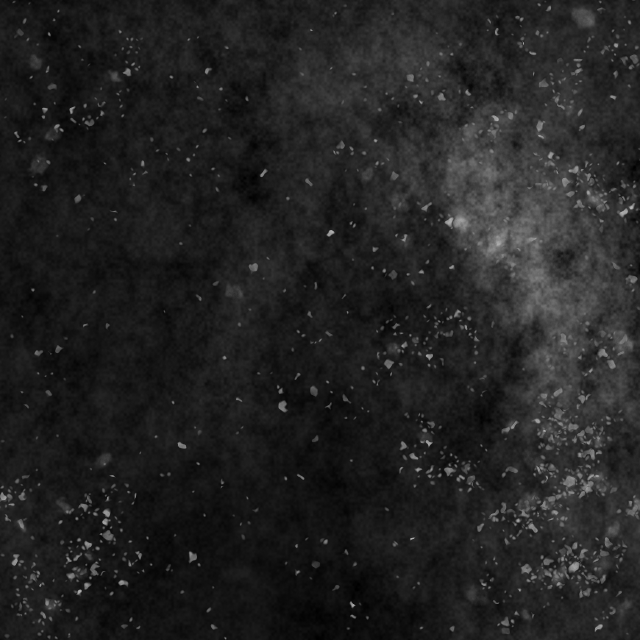
Give the GLSL for this texture, as a Shadertoy shader.

```glsl
// Dark weathered stone: a near-black mottled ground with a pale, tilted haze on
// the right, soft round stains, and clustered mineral flecks and dust.
// Built from value noise, broad gaussian pools of light and jittered cell spots.

const float GROUND_TONE = 0.087;
const float STAIN_GAIN = 0.15;
const float FLECK_TONE = 0.56;
const float DUST_TONE = 0.50;
const float CLOUD_CONTRAST = 1.35;
const float PATCH_CONTRAST = 0.75;
const float MOTTLE_CONTRAST = 1.0;
const float GRAIN_CONTRAST = 0.42;
const float EDGE_SOFTNESS = 0.0019;
const float STAIN_CELLS = 23.0;
const float FLECK_CELLS = 72.0;
const float DUST_CELLS = 125.0;

vec3 hash3(vec2 p) {
    vec3 q = fract(p.xyx * vec3(0.1031, 0.1030, 0.0973));
    q += dot(q, q.yxz + 33.33);
    return fract((q.xxy + q.yzz) * q.zyx);
}

float noise(vec2 p) {
    vec2 i = floor(p), f = fract(p);
    f = f * f * (3.0 - 2.0 * f);
    float low = mix(hash3(i).x, hash3(i + vec2(1, 0)).x, f.x);
    float high = mix(hash3(i + vec2(0, 1)).x, hash3(i + vec2(1, 1)).x, f.x);
    return mix(low, high, f.y);
}

float fbm(vec2 p) {
    float sum = 0.0, weight = 0.5;
    for (int i = 0; i < 5; i++) {
        sum += weight * noise(p);
        p = mat2(0.8, 0.6, -0.6, 0.8) * p * 2.03 + 17.3;
        weight *= 0.54;
    }
    return sum / 1.04;
}

// Gaussian pool; lean shears it sideways with height.
float pool(vec2 uv, vec2 centre, vec2 radius, float lean) {
    vec2 d = uv - centre;
    d.x += lean * d.y;
    d /= radius;
    return exp(-dot(d, d));
}

// Broad distribution of light over the stone.
float haze(vec2 uv) {
    float light = 0.130 * pool(uv, vec2(0.80, 0.68), vec2(0.12, 0.25), 0.5);
    light += 0.075 * pool(uv, vec2(0.92, 0.50), vec2(0.25, 0.55), 0.0);
    light += 0.030 * pool(uv, vec2(0.45, 0.68), vec2(0.24, 0.28), 0.0);
    light += 0.035 * pool(uv, vec2(0.35, 0.40), vec2(0.06, 0.10), 0.2);
    light += 0.025 * pool(uv, vec2(0.32, 0.95), vec2(0.35, 0.18), 0.0);
    light += 0.025 * pool(uv, vec2(0.08, 0.12), vec2(0.14, 0.20), 0.0);
    return light - 0.022 * pool(uv, vec2(0.38, 0.14), vec2(0.22, 0.26), 0.0);
}

// Chance of a spot: rich on the right and in the corners, broken into clusters.
float spotChance(vec2 uv) {
    float rich = 1.30 * pool(uv, vec2(0.90, 0.24), vec2(0.21, 0.23), 0.3);
    rich += 0.65 * pool(uv, vec2(0.86, 0.76), vec2(0.19, 0.24), 0.0);
    rich += 0.75 * pool(uv, vec2(0.06, 0.14), vec2(0.14, 0.17), 0.0);
    rich += 0.28 * pool(uv, vec2(0.18, 0.87), vec2(0.16, 0.15), 0.0);
    float cluster = noise(uv * 15.0 + 5.0) * 0.5 + noise(uv * 34.0 + 8.0) * 0.5;
    return (rich + 0.03) * smoothstep(0.42, 0.74, cluster) + 0.004;
}

// Jittered spots; returns the strongest coverage at this point.
float spots(vec2 uv, float cells, vec2 radii, float soft, float gain, float seed) {
    vec2 p = uv * cells, home = floor(p);
    float cover = 0.0;
    for (int y = -1; y <= 1; y++)
    for (int x = -1; x <= 1; x++) {
        vec2 cell = home + vec2(x, y);
        vec3 place = hash3(cell + seed);
        vec3 trait = hash3(cell + seed + 71.0);
        if (trait.x > gain * spotChance((cell + 0.5) / cells)) continue;
        vec2 d = p - cell - place.xy;
        d.y += (trait.z - 0.5) * d.x;
        float r = mix(radii.x, radii.y, place.z * place.z);
        float disc = 1.0 - smoothstep(r - soft, r + soft, length(d));
        cover = max(cover, disc * mix(0.35, 1.0, trait.y));
    }
    return cover;
}

void mainImage(out vec4 fragColor, in vec2 fragCoord) {
    vec2 uv = fragCoord / iResolution.xy;

    // Ragged outlines for the spots.
    vec2 ragged = vec2(noise(uv * 135.0), noise(uv * 135.0 + 40.0)) - 0.5;

    // Ground: clouds drawn out vertically, patches, mottling and fine grain.
    float clouds = fbm(uv * vec2(8.0, 5.5) + 3.0) - 0.5;
    float patches = fbm(uv * vec2(25.0, 21.0) + 23.0) - 0.5;
    float mottle = fbm(uv * vec2(68.0, 58.0) + 11.0) - 0.5;
    float grain = noise(uv * 230.0) - 0.5;
    float light = haze(uv + 0.11 * clouds + 0.05 * patches);
    float lit = smoothstep(0.02, 0.14, light);
    float tone = GROUND_TONE + light;
    tone *= 1.0 + CLOUD_CONTRAST * clouds + PATCH_CONTRAST * (1.0 + 0.8 * lit) * patches
        + MOTTLE_CONTRAST * mottle + GRAIN_CONTRAST * grain;

    // Soft stains, then sharper flecks and dust.
    float stain = spots(uv + 0.008 * ragged, STAIN_CELLS, vec2(0.16, 0.38), 0.12, 0.75, 13.0);
    float fleck = spots(uv + 0.009 * ragged, FLECK_CELLS, vec2(0.16, 0.46), EDGE_SOFTNESS * FLECK_CELLS, 0.85, 37.0);
    float dust = spots(uv + 0.003 * ragged, DUST_CELLS, vec2(0.16, 0.36), EDGE_SOFTNESS * DUST_CELLS, 0.75, 59.0);
    tone += STAIN_GAIN * stain * (1.0 + 2.0 * mottle);
    tone = mix(tone, max(tone, DUST_TONE), dust);
    tone = mix(tone, max(tone, FLECK_TONE * (1.0 + mottle)), fleck);

    fragColor = vec4(vec3(clamp(tone, 0.0, 1.0)), 1.0);
}
```
